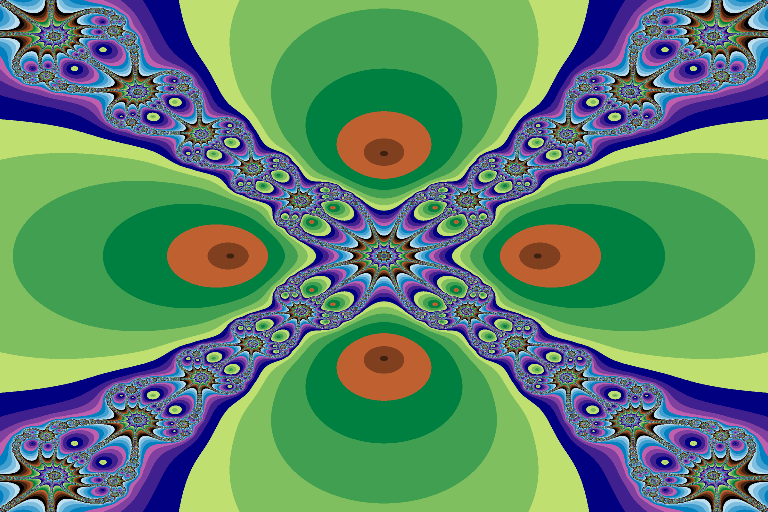
This background is drawn by a Shadertoy shader. Its source:

```glsl
// Newton fractal of z^4 = 1: banded basins around four roots and beaded diagonals.

const float VIEW_RADIUS = 2.5;   // half extent of the complex plane on both axes
const float TOLERANCE = 0.001;   // step length that counts as converged
const int MAX_STEPS = 64;
const int GRID = 2;              // samples per pixel side

vec2 complexMul(vec2 a, vec2 b) {
    return vec2(a.x * b.x - a.y * b.y, a.x * b.y + a.y * b.x);
}

// One Newton step for z^4 - 1: (3 z + z^-3) / 4
vec2 newtonStep(vec2 z) {
    vec2 cube = complexMul(z, complexMul(z, z));
    vec2 inverseCube = vec2(cube.x, -cube.y) / max(dot(cube, cube), 1e-30);
    return 0.75 * z + 0.25 * inverseCube;
}

// Number of steps until the iteration settles on a root
int stepsToRoot(vec2 z, float tolerance) {
    int steps = 0;
    for (int i = 0; i < MAX_STEPS; i++) {
        vec2 next = newtonStep(z);
        if (distance(next, z) < tolerance) break;
        z = next;
        steps++;
    }
    return steps;
}

// Channels wrap after 4, 8 and 16 steps
vec3 bandColor(int steps) {
    return fract(float(steps) / vec3(4.0, 8.0, 16.0));
}

// The plane is stretched to fill the canvas
vec2 canvasToPlane(vec2 position, vec2 size) {
    return (2.0 * position / size - 1.0) * VIEW_RADIUS;
}

void mainImage(out vec4 fragColor, in vec2 fragCoord) {
    // Average a compact sample grid to soften the band edges
    vec3 color = vec3(0.0);
    for (int y = 0; y < GRID; y++) {
        for (int x = 0; x < GRID; x++) {
            vec2 offset = (vec2(x, y) + 0.5) / float(GRID) - 0.5;
            vec2 z = canvasToPlane(fragCoord + 0.6 * offset, iResolution.xy);
            color += bandColor(stepsToRoot(z, TOLERANCE));
        }
    }
    fragColor = vec4(color / float(GRID * GRID), 1.0);
}
```
